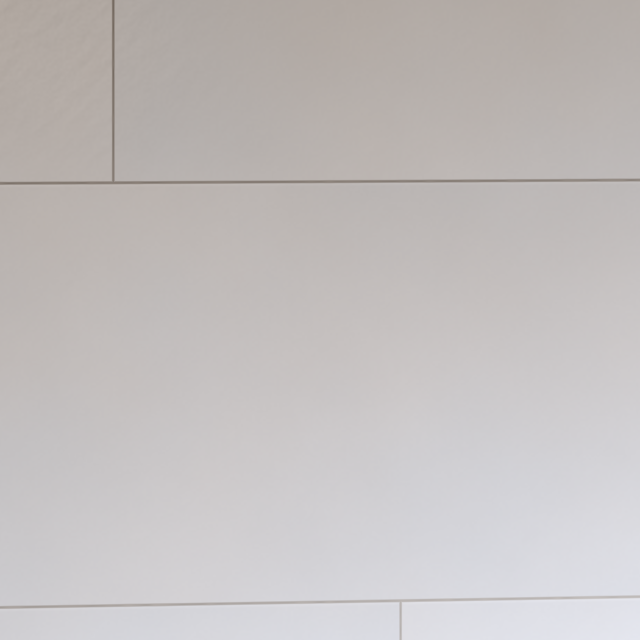
Write a Shadertoy shader that draws this texture.

```glsl
// Large pale stone tiles in third-offset rows with thin brown joints and soft slanting light.
#define TILE_LENGTH 1.347
#define ROW_SHIFT (TILE_LENGTH / 3.0)
#define FIRST_JOINT 0.177
#define JOINT_HALF_WIDTH 0.0021
#define MOTTLE 0.022
#define RELIEF 0.030
#define GRAIN 0.010
#define STONE_DARK vec3(0.681, 0.648, 0.622)
#define STONE_LIGHT vec3(0.869, 0.872, 0.898)
#define JOINT_DARK vec3(0.43, 0.385, 0.345)
#define JOINT_LIGHT vec3(0.73, 0.71, 0.70)

float hash(vec2 p) {
    return fract(sin(dot(p, vec2(127.1, 311.7))) * 43758.5453);
}

float noise(vec2 p) {
    vec2 cell = floor(p), f = fract(p);
    f = f * f * (3.0 - 2.0 * f);
    return mix(mix(hash(cell), hash(cell + vec2(1, 0)), f.x),
               mix(hash(cell + vec2(0, 1)), hash(cell + vec2(1, 1)), f.x), f.y);
}

float fbm(vec2 p) {
    float sum = 0.0, weight = 0.5;
    for (int i = 0; i < 5; i++) {
        sum += weight * noise(p);
        p = mat2(1.6, 1.2, -1.2, 1.6) * p + 7.3;
        weight *= 0.5;
    }
    return sum;
}

// Short diagonal trowel marks
float trowelHeight(vec2 p) {
    vec2 q = vec2(p.x + p.y, p.y - p.x) * 0.7071;
    return fbm(q * vec2(28.0, 65.0));
}

// Coverage of a joint at a given distance from its centre
float jointMask(float d, float halfWidth, float pixel) {
    float soft = max(pixel, 0.0011);
    return 1.0 - smoothstep(halfWidth - soft, halfWidth + soft, d);
}

void mainImage(out vec4 fragColor, in vec2 fragCoord) {
    vec2 uv = fragCoord / iResolution.xy;
    float pixel = 1.0 / min(iResolution.x, iResolution.y);

    // Rows converge slightly toward the right
    float rowHeight = mix(0.6627, 0.6510, uv.x);
    float rowPos = (uv.y - mix(0.0508, 0.0677, uv.x)) / rowHeight;
    float row = floor(rowPos);
    float inRow = fract(rowPos);

    // Each row is shifted by a third of a tile
    float along = (uv.x - FIRST_JOINT - (row - 1.0) * ROW_SHIFT) / TILE_LENGTH;
    float distH = min(inRow, 1.0 - inRow) * rowHeight;
    float distV = abs(fract(along + 0.5) - 0.5) * TILE_LENGTH;
    vec2 tile = vec2(floor(along), row);

    // Light grows downward and to the right
    float down = 1.0 - uv.y;
    float light = 0.01 + 0.6 * down + 0.1 * uv.x + 0.28 * uv.x * down + 0.12 * down * down;
    vec3 color = mix(STONE_DARK, STONE_LIGHT, light);

    // Cloudy mottling, warm and cool drift, and a small tint per tile
    vec2 stone = uv + tile * 3.7;
    float cloud = fbm(stone * 6.0) - 0.48;
    float drift = fbm(stone * 4.0 + 19.0) - 0.48;
    color += MOTTLE * cloud + 0.016 * drift * vec3(1.0, 0.0, -1.0);
    color += 0.006 * (hash(tile) - 0.5);

    // Relief is strongest at the upper left
    float rough = smoothstep(0.65, 0.95, uv.y) * (1.0 - smoothstep(0.12, 0.42, uv.x));
    float slope = trowelHeight(stone) - trowelHeight(stone + vec2(0.004, -0.004));
    color += RELIEF * slope * (0.12 + rough);
    color += GRAIN * (noise(stone * 230.0) - 0.5) * (0.45 + 0.55 * rough);

    // Joints fade with the light and vary along their length
    float wear = noise(uv * 70.0) - 0.5;
    float halfWidth = JOINT_HALF_WIDTH + 0.0004 * wear;
    float horizontal = jointMask(distH, halfWidth, pixel);
    float vertical = jointMask(distV, halfWidth * 0.85, pixel);
    float joint = max(horizontal, vertical);
    vec3 jointColor = mix(JOINT_DARK, JOINT_LIGHT, light) + 0.05 * wear;

    // Bright bevel on the lower side of horizontal joints, then the joint itself
    float bevel = smoothstep(0.008, 0.003, (1.0 - inRow) * rowHeight);
    color += 0.018 * bevel;
    color = mix(color, jointColor, joint * 0.92);

    fragColor = vec4(clamp(color, 0.0, 1.0), 1.0);
}
```
